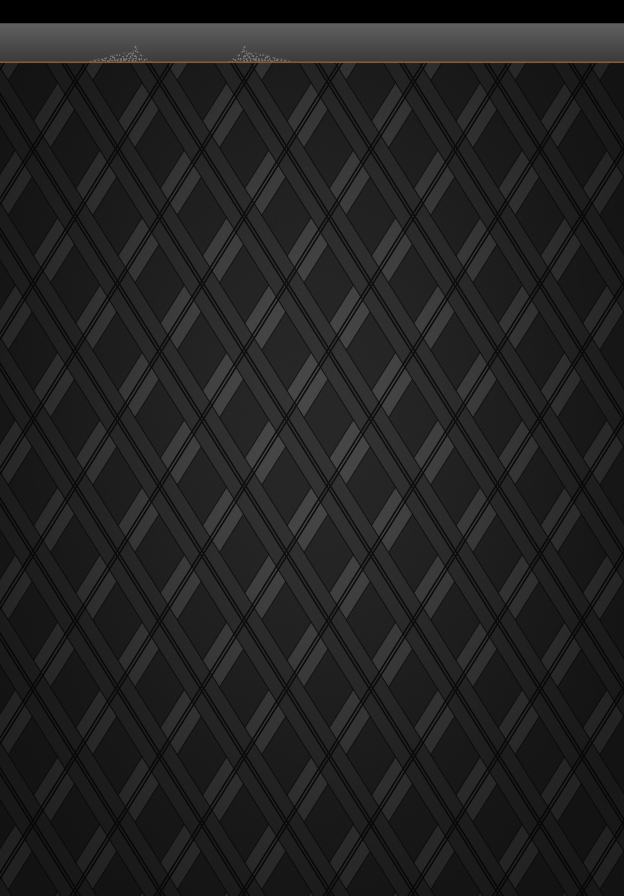
Give the GLSL for this pattern, as a Shadertoy shader.

```glsl
// Charcoal argyle lattice with paired seams, a soft vignette and a grey header strip.
#define PERIOD vec2(0.0943, 0.1505)  // lattice repeat, in canvas heights
#define ANCHOR vec2(0.2725, 0.608)   // one seam crossing
#define BAND_HALF 0.0172             // half width of falling bands
#define PATCH_HALF 0.0160            // half width of rising bands
#define SEAM_OFFSET 0.0017           // half the gap between paired seams
#define SEAM_HALF 0.0009
#define EDGE_HALF 0.0006
#define HEADER_BASE 0.9305
#define HEADER_TOP 0.9740
#define GRAIN 0.05

const vec3 DIAMOND = vec3(0.145);
const vec3 BAND = vec3(0.188);
const vec3 PATCH = vec3(0.262);
const vec3 SEAM = vec3(0.055);
const vec3 COPPER = vec3(0.50, 0.36, 0.23);

vec2 hash2(vec2 cell) {
    vec2 q = vec2(dot(cell, vec2(127.1, 311.7)), dot(cell, vec2(269.5, 183.3)));
    return fract(sin(q) * 43758.5);
}

// Distance to the nearest scattered point
float cellular(vec2 p) {
    vec2 base = floor(p), local = fract(p);
    float nearest = 2.0;
    for (int j = -1; j <= 1; j++)
        for (int i = -1; i <= 1; i++) {
            vec2 offset = vec2(i, j);
            nearest = min(nearest, length(offset + hash2(base + offset) - local));
        }
    return nearest;
}

// Coverage of everything closer than halfWidth
float cover(float dist, float halfWidth) {
    float aa = 0.6 / iResolution.y;
    return 1.0 - smoothstep(halfWidth - aa, halfWidth + aa, dist);
}

float pairedSeam(float dist) {
    return cover(abs(dist - SEAM_OFFSET), SEAM_HALF);
}

vec3 argyle(vec2 p) {
    // Distances to the nearest falling and rising lattice lines
    vec2 q = (p - ANCHOR) / PERIOD;
    vec2 diagonal = vec2(q.x + q.y, q.x - q.y);
    float spacing = PERIOD.x * PERIOD.y / length(PERIOD);
    vec2 dist = abs(fract(diagonal + 0.5) - 0.5) * spacing;

    // Rising bands lie beneath the falling ones
    vec3 color = mix(DIAMOND, PATCH, cover(dist.y, PATCH_HALF));
    color = mix(color, SEAM, 0.75 * cover(abs(dist.y - PATCH_HALF), EDGE_HALF));
    color = mix(color, BAND, cover(dist.x, BAND_HALF));
    color = mix(color, SEAM, 0.85 * cover(abs(dist.x - BAND_HALF), EDGE_HALF));

    // Paired seams run over both
    return mix(color, SEAM, max(pairedSeam(dist.x), pairedSeam(dist.y)));
}

// Two mirrored tufts of pale specks rising from the header rule
float tufts(vec2 p) {
    float side = abs(p.x - 0.212);
    float height = p.y - HEADER_BASE;
    float fromPeak = side - 0.061;
    float stem = 0.023 * exp(-abs(fromPeak) / 0.006);
    float spread = 0.013 * smoothstep(0.075, 0.0, fromPeak)
                 * smoothstep(-0.025, 0.0, fromPeak);
    float envelope = max(stem, spread);
    float inside = smoothstep(0.0, 0.004, envelope - height);
    float specks = 1.0 - smoothstep(0.22, 0.48, cellular(vec2(side, height) * 330.0));
    return inside * specks;
}

vec3 header(vec2 p) {
    float t = clamp((p.y - HEADER_BASE) / (HEADER_TOP - HEADER_BASE), 0.0, 1.0);
    vec3 color = vec3(mix(0.23, 0.38, t));
    color = mix(color, vec3(0.56), 0.7 * tufts(p));
    return color * cover(p.y, HEADER_TOP);
}

void mainImage(out vec4 fragColor, in vec2 fragCoord) {
    vec2 p = fragCoord / iResolution.y;
    vec2 uv = fragCoord / iResolution.xy;

    // Cloth with fine grain, darkening away from the middle
    float radius = length((uv - vec2(0.5, 0.54)) * vec2(1.5, 1.4));
    float shade = mix(1.06, 0.50, smoothstep(0.0, 1.0, radius));
    float grain = 1.0 + GRAIN * (cellular(p * 260.0) - 0.5);
    vec3 color = argyle(p) * shade * grain;

    // Header strip and its copper rule
    color = mix(header(p), color, cover(p.y, HEADER_BASE));
    color = mix(color, COPPER, cover(abs(p.y - HEADER_BASE), 0.0009));
    fragColor = vec4(color, 1.0);
}
```
